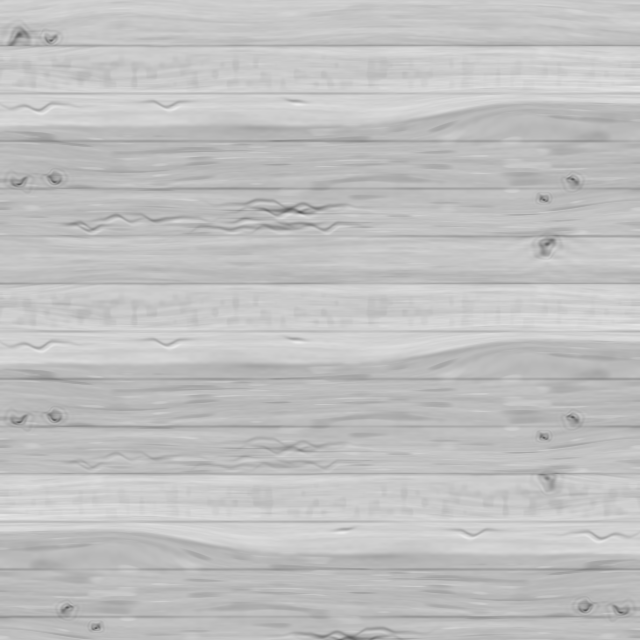
This texture is drawn by a Shadertoy shader. Its source:

```glsl
// Pale grey wooden boards, 13.5 rows high. A set of five boards (mottled, wavy edge,
// dark, cracked, arched) repeats down the canvas, and is mirrored in the last rows.
// Stretched noise makes the grain; soft ellipses make the cracks and knots.

float hash(vec2 p) {
    vec3 a = fract(vec3(p.xyx) * 0.1031);
    a += dot(a, a.yzx + 33.33);
    return fract((a.x + a.y) * a.z);
}

float noise(vec2 p) {
    vec2 i = floor(p), f = fract(p);
    f = f * f * (3.0 - 2.0 * f);
    return mix(mix(hash(i), hash(i + vec2(1, 0)), f.x),
               mix(hash(i + vec2(0, 1)), hash(i + vec2(1, 1)), f.x), f.y);
}

// Layered noise, long in x; result is centred on zero
float grain(vec2 p) {
    return 0.32 * noise(p * vec2(3, 6)) + 0.33 * noise(p * vec2(8, 15) + 7.0)
         + 0.22 * noise(p * vec2(22, 26) + 19.0) + 0.13 * noise(p * vec2(90, 30)) - 0.5;
}

// Soft ellipse with a wandering centre line
float streak(vec2 d, vec2 halfSize, float seed) {
    d.y += 0.16 * (noise(vec2(d.x * 45.0 + seed * 9.0, seed)) - 0.5);
    d /= halfSize;
    return exp(-dot(d, d));
}

// Crack with a pale lip underneath
float crack(vec2 d, float halfLength, float seed) {
    return streak(d, vec2(halfLength, 0.038), seed)
         - 0.45 * streak(d - vec2(0.005, 0.075), vec2(halfLength * 0.7, 0.035), seed);
}

// Dark slanted core inside flattened rings
float knot(vec2 d, float size, float seed) {
    d /= size;
    d.y += 0.2 * (noise(d * vec2(60, 4) + seed) - 0.5);
    float r = length(d * vec2(45, 4.5));
    float slant = d.y + 9.0 * d.x * sign(hash(vec2(seed, 3)) - 0.5);
    float core = exp(-slant * slant * 120.0) * exp(-r * r * 1.6);
    return 0.85 * core + 0.4 * exp(-r * r) * (0.5 + 0.5 * cos(r * 11.0));
}

// Base brightness; f runs from the top of the board to its bottom
float boardTone(float kind, float x, float f, float edge) {
    if (kind < 0.5) return 0.795 + 0.025 * smoothstep(0.5, 0.9, x) + 0.02 * smoothstep(0.6, 1.0, f);
    if (kind < 1.5) return mix(0.825, 0.725, smoothstep(-0.06, 0.08, f - edge));
    if (kind < 2.5) return 0.72 + 0.015 * f;
    if (kind < 3.5) return 0.745 + 0.035 * f * smoothstep(0.2, 0.8, x);
    if (kind < 4.5) return mix(0.775, 0.74, smoothstep(0.5, 0.9, f)) + 0.02 * x * (1.0 - f);
    return 0.795 - 0.025 * f;
}

void mainImage(out vec4 fragColor, in vec2 fragCoord) {
    vec2 uv = fragCoord / iResolution.xy;
    float y = (1.0 - uv.y) * 13.45 + 0.035;
    float row = floor(y), f = fract(y), x = uv.x;

    // Board kind; the last rows start the set again, mirrored
    float kind = row < 0.5 ? 5.0 : mod(row - 1.0, 5.0);
    if (row > 9.5) {
        kind = row - 10.0;
        x = 1.0 - x;
    }
    vec2 p = vec2(x, kind + f);

    // Grain that rises toward the right in the wavy board
    float rise = smoothstep(0.55, 0.86, x);
    float edge = 0.62 - 0.45 * rise + 0.12 * (noise(vec2(x * 9.0, 2)) - 0.5);
    vec2 g = p;
    g.y += 0.45 * rise * exp(-3.0 * (p.y - 1.4) * (p.y - 1.4));
    g.y += 0.35 * noise(p * vec2(5, 1.5));
    float tone = boardTone(kind, x, f, edge) + 0.14 * grain(g);

    // Fine dark and pale dashes, stronger in the darker boards
    float rough = kind > 0.5 && kind < 3.5 ? 1.0 : 0.4;
    if (kind == 1.0) rough *= smoothstep(-0.1, 0.1, f - edge);
    tone -= 0.075 * rough * smoothstep(0.68, 0.95, noise(g * vec2(16, 13) + 41.0));
    tone += 0.05 * rough * smoothstep(0.75, 0.95, noise(g * vec2(20, 14) + 83.0));

    // Upright flecks in the mottled board
    if (kind < 0.5) {
        float area = smoothstep(0.1, 0.4, f) * smoothstep(1.0, 0.8, f) * (1.0 - 0.6 * x);
        tone -= 0.05 * area * smoothstep(0.45, 0.9, noise(p * vec2(95, 5)));
    }

    // Dark rim of the wavy edge and three cracks above it
    if (kind == 1.0) {
        tone -= 0.06 * exp(-pow((f - edge - 0.05) / 0.06, 2.0)) * noise(vec2(x * 12.0, 5));
        for (float i = 0.0; i < 3.0; i++)
            tone -= 0.17 * crack(p - vec2(0.06 + 0.2 * i, 1.27 - 0.045 * i), 0.055 - 0.019 * i, i);
    }

    // Scattered cracks, fainter in the second set
    if (kind == 3.0) {
        for (float i = 0.0; i < 15.0; i++) {
            vec2 c = vec2(0.07 + 0.45 * hash(vec2(i, 1)), 3.18 + 0.68 * hash(vec2(i, 2)));
            float len = 0.02 + 0.045 * hash(vec2(i, 3));
            tone -= (row == 9.0 ? 0.08 : 0.16) * crack(p - c, len, i);
        }
    }

    // Long curved grain line and arches of the arched board
    if (kind == 4.0) {
        float line = 0.25 - 0.22 * smoothstep(0.3, 0.85, x);
        tone -= 0.05 * smoothstep(0.2, 0.4, x) * smoothstep(0.88, 0.8, x)
              * exp(-pow((f - line) / 0.06, 2.0));
        float arch = f - 6.0 * abs(x - 0.855);
        tone -= 0.05 * exp(-pow((x - 0.855) / 0.045, 2.0)) * (1.0 - f) * sin(arch * 22.0);
    }

    // Knots: position across, position in the set, size
    vec3 knots[7] = vec3[7](vec3(0.03, 2.85, 0.9), vec3(0.085, 2.82, 0.8), vec3(0.895, 2.86, 0.7),
        vec3(0.85, 3.23, 0.5), vec3(0.855, 4.2, 0.9), vec3(0.03, 5.85, 1.2), vec3(0.08, 5.84, 0.7));
    for (int i = 0; i < 7; i++)
        tone -= 0.32 * knot(p - knots[i].xy, knots[i].z, float(i));
    if (row == 10.0) tone -= 0.25 * knot(p - vec2(0.145, 0.12), 1.0, 4.0);

    // Uneven seams between the boards
    float gap = min(f, 1.0 - f);
    tone -= 0.1 * smoothstep(0.05, 0.0, gap) * (0.35 + noise(vec2(x * 9.0, floor(y + 0.5) * 7.0)));
    if (kind == 5.0) tone -= 0.05 * smoothstep(0.8, 1.0, f) * noise(vec2(x * 7.0, 3));

    fragColor = vec4(vec3(clamp(tone, 0.3, 0.92)), 1.0);
}
```
